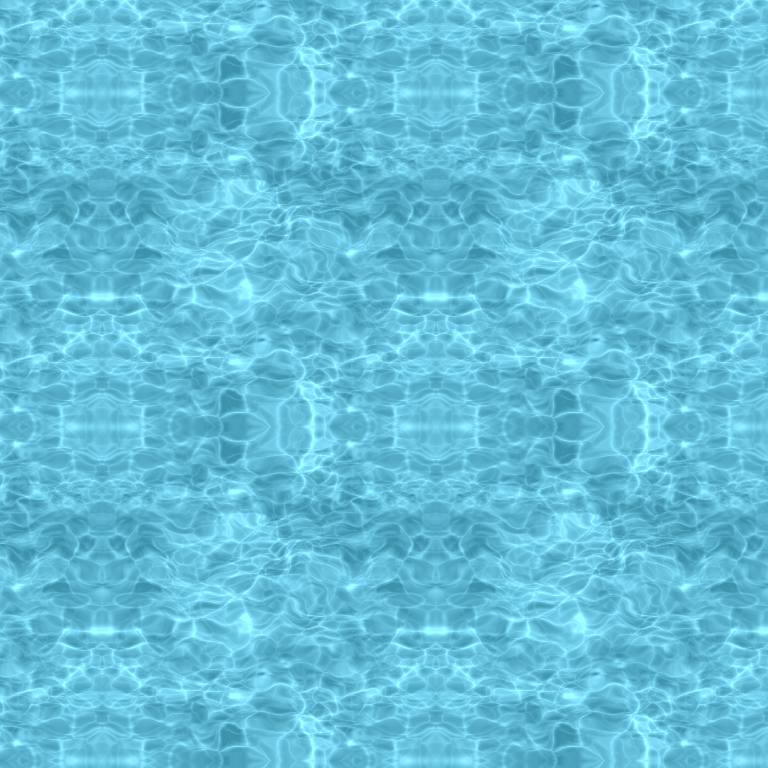
A Shadertoy shader for this texture:

```glsl
// Sunlit pool water: rippled caustics in tiles that mirror softly at their seams.

// Sine-free hash of a lattice point
vec2 hash22(vec2 p) {
    vec3 q = fract(p.xyx * vec3(0.1031, 0.1030, 0.0973));
    q += dot(q, q.yzx + 33.33);
    return fract((q.xx + q.yz) * q.zy);
}

// Value noise that repeats once per unit
float noise(vec2 p, vec2 grid) {
    vec2 i = floor(p * grid), f = fract(p * grid);
    f = f * f * (3.0 - 2.0 * f);
    vec2 a = mod(i, grid), b = mod(i + 1.0, grid);
    return mix(mix(hash22(a).x, hash22(vec2(b.x, a.y)).x, f.x),
               mix(hash22(vec2(a.x, b.y)).x, hash22(b).x, f.x), f.y);
}

// Repeating cells: x is the distance to the border, y a random tone
vec2 cells(vec2 p, vec2 grid) {
    vec2 i = floor(p * grid), f = fract(p * grid);
    float nearest = 9.0, second = 9.0, tone = 0.0;
    for (int y = -1; y <= 1; y++)
    for (int x = -1; x <= 1; x++) {
        vec2 o = vec2(x, y);
        vec2 h = hash22(mod(i + o, grid) + 71.0);
        float d = length(o + 0.05 + 0.9 * h - f);
        second = min(second, max(d, nearest));
        if (d < nearest) {
            nearest = d;
            tone = fract(h.x * 7.0 + h.y * 5.0);
        }
    }
    return vec2(second - nearest, tone);
}

// Light level of the rippled surface
float water(vec2 p) {
    vec2 w = p + 0.05 * (vec2(noise(p, vec2(7, 9)), noise(p + 0.37, vec2(8, 11))) - 0.5);
    w += 0.03 * (vec2(noise(p + 0.61, vec2(19, 27)), noise(p + 0.23, vec2(17, 31))) - 0.5);
    float broad = noise(w + 0.13, vec2(4, 6));
    float streak = 0.6 * noise(w, vec2(12, 37)) + 0.4 * noise(w + 0.41, vec2(31, 67));
    float grain = noise(w + 0.77, vec2(45, 93));

    // Webs of light at three sizes
    vec2 large = cells(w, vec2(9, 15));
    vec2 medium = cells(w + 0.29, vec2(15, 28));
    vec2 fine = cells(w + 0.53, vec2(25, 45));
    float level = 0.55 + 2.8 * (broad - 0.5) + 3.6 * (streak - 0.5) + 1.5 * (grain - 0.5);
    level += 3.8 * exp(-9.0 * large.x) * (0.1 + noise(p + 0.7, vec2(9, 12)));
    level += 3.2 * exp(-7.0 * medium.x) * noise(p + 0.5, vec2(7, 10));
    level += 1.8 * exp(-6.0 * fine.x) * noise(p + 0.9, vec2(10, 13));
    level += 1.7 * (large.y - 0.5) * smoothstep(0.0, 0.25, large.x);
    level += 1.1 * (medium.y - 0.5) * smoothstep(0.0, 0.3, medium.x);

    // Scattered ragged glints
    for (int k = 0; k < 9; k++) {
        vec2 d = w - hash22(vec2(float(k) * 3.0 + 5.0, 19.0));
        d -= round(d);
        level += 5.0 * (1.0 - smoothstep(0.004, 0.03, length(d))) * (streak + grain - 0.4);
    }
    return level;
}

// Dark hollow ringed with light
float basin(float level, vec2 d, vec2 radius) {
    d -= round(d);
    float r = length(d / radius);
    float inside = 1.0 - smoothstep(0.75, 1.0, r);
    float ring = exp(-pow((r - 1.1) / 0.12, 2.0));
    return mix(level, 0.1 + 0.35 * level, 0.85 * inside) + 1.2 * ring;
}

void mainImage(out vec4 fragColor, in vec2 fragCoord) {
    // Tile coordinates, zero where the mirror seams cross
    vec2 c = (fragCoord / iResolution.xy - vec2(0.133, 0.879)) * 2.3;
    c -= round(c);
    vec2 m = abs(c);

    // Fade from the open surface into its reflection, keeping the contrast even
    vec2 seam = 1.0 - smoothstep(0.12, 0.3, -c);
    float level = mix(mix(water(c), water(vec2(m.x, c.y)), seam.x),
                      mix(water(vec2(c.x, m.y)), water(m), seam.x), seam.y);
    vec2 spread = sqrt(seam * seam + (1.0 - seam) * (1.0 - seam));
    level = 2.0 + (level - 2.0) / (spread.x * spread.y);

    // Symmetric hollows along the seams
    vec2 s = m + 0.035 * (vec2(noise(m, vec2(21, 27)), noise(m + 0.4, vec2(19, 29))) - 0.5);
    level = basin(level, s - vec2(0.26, 0.0), vec2(0.068, 0.055));
    level = basin(level, s - vec2(0.15, 0.095), vec2(0.055, 0.022));
    level = basin(level, vec2(s.x, c.y) - vec2(0.17, 0.41), vec2(0.06, 0.03));
    level = basin(level, vec2(s.x, c.y) - vec2(0.09, 0.48), vec2(0.05, 0.02));

    // Bright bridge with knots and flared ends
    level = mix(level, 1.2, 0.6 * (1.0 - smoothstep(0.6, 1.0, length(m / vec2(0.15, 0.07)))));
    float bridge = exp(-pow(m.y / 0.013, 2.0)) * (1.0 - smoothstep(0.1, 0.13, m.x));
    float knot = exp(-dot(m - vec2(0.085, 0.0), m - vec2(0.085, 0.0)) / 0.0003);
    float ends = exp(-pow((s.x - 0.115 - 5.0 * m.y * m.y) / 0.011, 2.0))
               * (1.0 - smoothstep(0.04, 0.09, m.y));
    level += 2.2 * bridge + 1.6 * knot + 2.2 * ends;

    // Small cup on the upright seam
    vec2 cup = abs(vec2(m.x - 0.026, c.y - 0.415));
    float rim = exp(-pow(cup.x / 0.009, 2.0)) * (1.0 - smoothstep(0.015, 0.04, cup.y));
    float base = exp(-pow((c.y - 0.39) / 0.012, 2.0)) * (1.0 - smoothstep(0.02, 0.045, m.x));
    level += 1.6 * rim + 2.4 * base;

    // Deep teal to pale cyan
    level = clamp(level, -0.9, 6.5);
    vec3 color = vec3(0.29, 0.63, 0.73) + level * vec3(0.052, 0.06, 0.063);
    fragColor = vec4(min(color, 1.0), 1.0);
}
```
